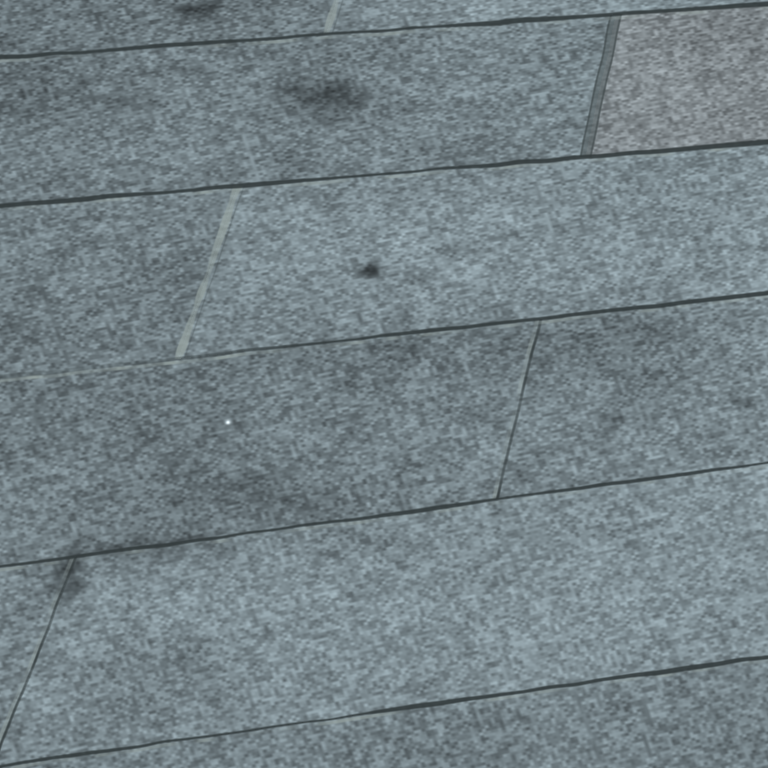
Write a Shadertoy shader that draws this texture.

```glsl
// Worn blue-grey granite paving: slanted courses of long slabs with thin dark joints.

float hash(vec2 p) {
    vec3 q = fract(vec3(p.xyx) * 0.1031);
    q += dot(q, q.yzx + 33.33);
    return fract((q.x + q.y) * q.z);
}

float noise(vec2 p) {
    vec2 i = floor(p), f = fract(p);
    f = f * f * (3.0 - 2.0 * f);
    return mix(mix(hash(i), hash(i + vec2(1, 0)), f.x),
               mix(hash(i + vec2(0, 1)), hash(i + vec2(1, 1)), f.x), f.y);
}

// Height of joint k at x; courses narrow and flatten with distance
float jointHeight(float k, float x) {
    float left = 0.003 + k * (0.259 - (k - 1.0) * (0.0065 + 0.0015 * (k - 2.0)));
    float right = 0.145 + k * (0.252 - (k - 1.0) * (0.0155 - 0.0012 * (k - 2.0)));
    return mix(left, right, x);
}

// Antialiased stroke coverage from a signed distance
float stroke(float d, float halfWidth) {
    float soft = 0.8 / iResolution.y + 0.0006;
    return 1.0 - smoothstep(halfWidth - soft, halfWidth + soft, abs(d));
}

// Soft ragged blot
float blot(vec2 p, vec2 center, vec2 radius) {
    vec2 d = (p - center) / radius;
    d += 0.9 * (vec2(noise(p * 60.0), noise(p * 60.0 + 37.0)) - 0.5);
    return exp(-dot(d, d));
}

void mainImage(out vec4 fragColor, in vec2 fragCoord) {
    vec2 uv = fragCoord / iResolution.xy;
    vec2 p = uv + 0.002 * (vec2(noise(uv * 28.0), noise(uv * 28.0 + 71.0)) - 0.5);

    // Which course this point lies in
    float row = -1.0;
    for (float k = 0.0; k < 6.0; k++) row += step(jointHeight(k, p.x), p.y);

    // Leaning cross joint, staggered between odd and even courses
    bool odd = mod(row, 2.0) > 0.5;
    float crossX = odd ? 0.622 + 0.0535 * row : 0.045 + row * (0.125 - 0.006 * row);
    float midY = 0.5 * (jointHeight(row, crossX) + jointHeight(row + 1.0, crossX));
    float crossD = p.x - crossX - (0.41 - 0.25 * crossX) * (p.y - midY);
    bool rightSlab = row >= 0.0 && crossD > 0.0;

    // Slab tone, with one warmer slab in the far course
    bool warm = row == 3.0 && rightSlab;
    float shade = 0.99 + (rightSlab && !odd ? 0.05 : -0.03) + 0.05 * (uv.x - 0.5);
    shade += warm ? 0.06 : 0.0;
    shade -= 0.05 * smoothstep(0.7, 1.0, uv.y) * (1.0 - uv.x);
    vec3 stone = warm ? vec3(0.475, 0.505, 0.52) : vec3(0.46, 0.512, 0.534);

    // Mottling and streaky mineral grain, finer with distance
    vec2 g = vec2(uv.x + 0.35 * uv.y, uv.y * (1.0 + 0.2 * uv.y) - 0.25 * uv.x);
    shade += 0.14 * (noise(uv * vec2(5, 9)) - 0.5);
    shade += 0.12 * (noise(g * vec2(26, 42) + 9.0) - 0.5);
    shade += 0.20 * (noise(g * vec2(95, 125) + 3.0) - 0.5);
    shade += 0.40 * (noise(g * vec2(190, 250)) - 0.5);

    // Large damp stains
    float stain = 0.38 * blot(uv, vec2(0.427, 0.876), vec2(0.050, 0.021));
    stain += 0.38 * blot(uv, vec2(0.252, 0.987), vec2(0.030, 0.011));
    stain += 0.22 * blot(uv, vec2(0.160, 0.867), vec2(0.048, 0.012));
    stain += 0.60 * blot(uv, vec2(0.482, 0.648), vec2(0.014, 0.009));
    stain += 0.40 * blot(uv, vec2(0.090, 0.255), vec2(0.020, 0.032));
    stain += 0.24 * blot(uv, vec2(0.200, 0.285), vec2(0.080, 0.020));
    stain += 0.16 * blot(uv, vec2(0.310, 0.370), vec2(0.070, 0.020));
    stain += 0.30 * blot(uv, vec2(0.967, 0.477), vec2(0.020, 0.007));

    // Scattered small marks
    for (float i = 0.0; i < 14.0; i++) {
        vec2 c = vec2(hash(vec2(i, 4.0)), hash(vec2(i, 19.0)));
        stain += 0.16 * blot(uv, c, vec2(0.016, 0.007) * (0.6 + hash(vec2(i, 31.0))));
    }
    vec3 color = stone * shade * (1.0 - min(stain, 0.7));

    // Cross joints: filled, pale, or a dark hairline beside a pale lip
    vec3 pale = vec3(0.59, 0.64, 0.63), dark = vec3(0.20, 0.23, 0.235);
    float wear = noise(vec2(row * 13.0, uv.y * 42.0));
    if (row == 3.0) {
        color = mix(color, vec3(0.34, 0.38, 0.39), 0.6 * stroke(crossD, 0.0075));
        color = mix(color, dark, 0.5 * stroke(abs(crossD) - 0.0065, 0.0012));
    } else if (row >= 2.0) {
        color = mix(color, pale, (0.4 + 0.5 * wear) * stroke(crossD, 0.003 + 0.004 * wear));
        color = mix(color, dark, 0.25 * stroke(crossD - 0.008, 0.001));
    } else if (row >= 0.0) {
        color = mix(color, pale, 0.55 * wear * stroke(crossD + 0.004, 0.003));
        color = mix(color, dark, (0.45 + 0.4 * wear) * stroke(crossD, 0.0018));
    }

    // Long joints: uneven dark gaps with chipped pale lower edges
    for (float k = 0.0; k < 5.0; k++) {
        float d = p.y - jointHeight(k, p.x);
        float gap = noise(vec2(uv.x * 9.0, k * 17.0 + 5.0));
        float chip = noise(vec2(uv.x * 45.0, k * 23.0));
        float worn = k == 2.0 ? 1.0 - smoothstep(0.15, 0.45, uv.x) : 0.0;
        float lip = 0.7 * chip * chip + 0.3 * worn;
        color = mix(color, pale, lip * stroke(d + 0.0045, 0.0022));
        color = mix(color, dark, (0.9 - 0.65 * worn) * stroke(d, 0.0012 + 0.0024 * gap));
    }

    // Bright fleck
    color += 0.45 * exp(-dot(uv - vec2(0.297, 0.45), uv - vec2(0.297, 0.45)) / 0.000008);
    fragColor = vec4(clamp(color, 0.0, 1.0), 1.0);
}
```
